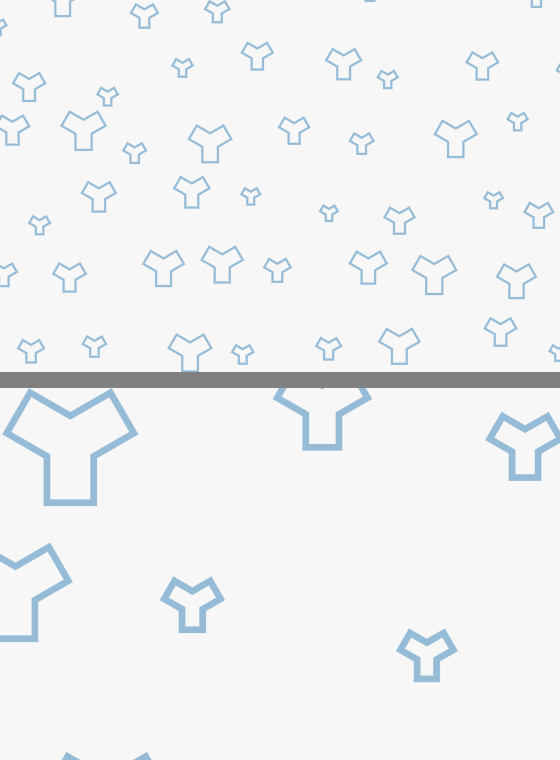
Top, the full canvas; bottom, a detail of the centre.
Reproduce this pattern procedurally as a WebGL 1 fragment shader.

```glsl
precision highp float;
// Outlined three-armed Y shapes of mixed size, scattered on a pale ground.
// A staggered grid holds one Y per cell; each is shifted at random by no more
// than its size allows, so that neighbours never overlap.

uniform vec2 u_resolution;

// Lengths are in units of the canvas height.
const vec3 GROUND_COLOR = vec3(0.968, 0.968, 0.968);
const vec3 LINE_COLOR = vec3(0.585, 0.735, 0.84);
const vec2 CELL_SIZE = vec2(0.2, 0.18);
const float CELL_ROOM = 0.1;      // radius each Y may move and extend within
const float MIN_ARM = 0.021;      // arm length, from the centre to the tip
const float MAX_ARM = 0.056;
const float ARM_HALF_WIDTH = 0.39; // relative to the arm length
const float STROKE_WIDTH = 0.006;
const float EDGE_PIXELS = 0.7;    // half width of the smoothed edge
const float SEED = 17.0;
const float TAU = 6.2831853;

float hash(vec2 p, float salt) {
  vec3 q = fract(vec3(p.xyx + salt + SEED) * vec3(0.1031, 0.1030, 0.0973));
  q += dot(q, q.yzx + 33.33);
  return fract((q.x + q.y) * q.z);
}

// Signed mitred distance to a Y with one arm down and two raised.
float armsDistance(vec2 p, float arm) {
  const vec2 foldNormal = vec2(0.5, 0.8660254);
  p.x = abs(p.x);
  p -= 2.0 * max(dot(p, foldNormal), 0.0) * foldNormal;
  return max(abs(p.x) - ARM_HALF_WIDTH * arm, -p.y - arm);
}

// Distance to the outline of the Y that belongs to one cell.
float cellOutline(vec2 p, vec2 cell) {
  float stagger = 0.5 * mod(cell.y, 2.0);
  vec2 center = (cell + vec2(0.5 + stagger, 0.5)) * CELL_SIZE;

  float arm = mix(MIN_ARM, MAX_ARM, hash(cell, 1.3));
  float reach = arm * length(vec2(1.0, ARM_HALF_WIDTH)) + 0.5 * STROKE_WIDTH;
  float shift = (CELL_ROOM - reach) * sqrt(hash(cell, 7.9));
  float angle = TAU * hash(cell, 23.7);
  center += shift * vec2(cos(angle), sin(angle));

  return abs(armsDistance(p - center, arm)) - 0.5 * STROKE_WIDTH;
}

void main() {
  vec2 p = gl_FragCoord.xy / u_resolution.y;

  // Nearest outline among the surrounding cells
  float row = floor(p.y / CELL_SIZE.y);
  float outline = 1.0;
  for (int j = -1; j <= 1; j++) {
    float y = row + float(j);
    float column = floor(p.x / CELL_SIZE.x - 0.5 * mod(y, 2.0));
    for (int i = -1; i <= 1; i++) {
      outline = min(outline, cellOutline(p, vec2(column + float(i), y)));
    }
  }

  // Smooth stroke over the ground
  float edge = EDGE_PIXELS / u_resolution.y;
  float ink = 1.0 - smoothstep(-edge, edge, outline);
  gl_FragColor = vec4(mix(GROUND_COLOR, LINE_COLOR, ink), 1.0);
}
```
